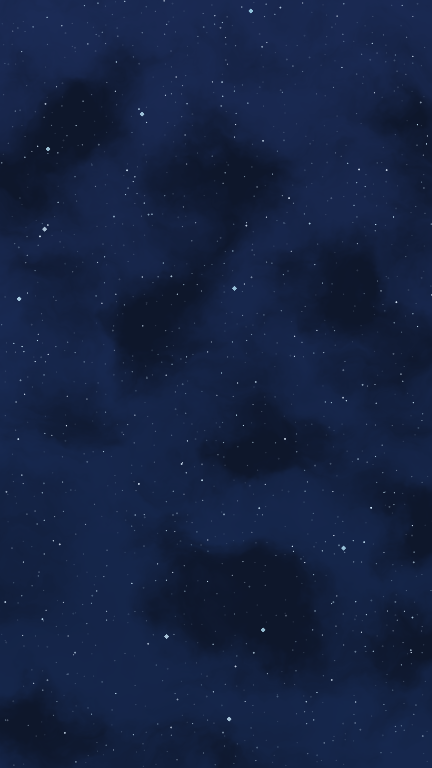
A WebGL 1 fragment shader for this texture:

```glsl
precision highp float;
uniform vec2 u_resolution;

const vec3 DUST_BLUE = vec3(0.054, 0.089, 0.170);
const vec3 LOW_SKY = vec3(0.092, 0.168, 0.332);
const vec3 HIGH_SKY = vec3(0.110, 0.176, 0.352);
const vec3 WHITE_STAR = vec3(0.90, 0.94, 1.00);
const vec3 CYAN_STAR = vec3(0.55, 0.88, 0.98);

float hash(vec2 p) {
  return fract(sin(dot(p, vec2(127.1, 311.7))) * 43758.55);
}

float noise(vec2 p) {
  vec2 cell = floor(p);
  vec2 f = fract(p);
  f = f * f * (3.0 - 2.0 * f);
  float low = mix(hash(cell), hash(cell + vec2(1.0, 0.0)), f.x);
  float high = mix(hash(cell + vec2(0.0, 1.0)), hash(cell + 1.0), f.x);
  return mix(low, high, f.y);
}

float fbm(vec2 p) {
  float sum = 0.0;
  float amplitude = 0.5;
  for (int i = 0; i < 6; i++) {
    sum += amplitude * noise(p);
    p = mat2(1.6, 1.2, -1.2, 1.6) * p + 7.3;
    amplitude *= 0.52;
  }
  return sum;
}

// Soft band of dust running from a to b
float lane(vec2 p, vec2 a, vec2 b, float radius) {
  vec2 along = b - a;
  float t = clamp(dot(p - a, along) / dot(along, along), 0.0, 1.0);
  return 1.0 - smoothstep(0.0, radius, length(p - a - along * t));
}

float dustLanes(vec2 p) {
  float d = lane(p, vec2(0.06, 0.79), vec2(0.15, 0.85), 0.14);
  d = max(d, lane(p, vec2(0.31, 0.78), vec2(0.18, 0.58), 0.12));
  d = max(d, lane(p, vec2(0.56, 0.82), vec2(0.54, 0.66), 0.10));
  d = max(d, 0.8 * lane(p, vec2(0.41, 0.65), vec2(0.49, 0.55), 0.09));
  d = max(d, lane(p, vec2(0.36, 0.43), vec2(0.56, 0.33), 0.10));
  d = max(d, lane(p, vec2(0.25, 0.22), vec2(0.56, 0.12), 0.11));
  d = max(d, lane(p, vec2(0.00, 0.08), vec2(0.12, 0.01), 0.09));
  return max(d, 0.7 * lane(p, vec2(0.06, 0.63), vec2(0.07, 0.47), 0.11));
}

vec3 nebula(vec2 p) {
  vec2 warp = vec2(fbm(p * 9.0 + 3.1), fbm(p * 9.0 + 19.7)) - 0.5;
  vec2 q = p + 0.15 * warp;
  float wisps = fbm(q * vec2(9.0, 13.0) + 41.0) - 0.5;
  float dust = smoothstep(0.26, 1.02, 0.36 + 0.45 * dustLanes(q) + 0.95 * wisps);
  float broad = fbm(p * 4.0 + 11.0) - 0.5;
  float light = 0.84 + 0.40 * broad - 0.85 * dust - 0.12 * (1.0 - p.y);
  vec3 sky = mix(LOW_SKY, HIGH_SKY, smoothstep(0.2, 0.9, p.y));
  return mix(DUST_BLUE, sky, clamp(light, 0.0, 1.1));
}

// One jittered star per grid cell; diamond turns round discs into lozenges
vec4 stars(vec2 p, float size, float share, float radius, float diamond, float seed) {
  float halfPixel = 0.5 / u_resolution.y;
  vec2 cell = floor(p / size);
  vec2 key = cell + seed;
  vec2 centre = 0.16 + 0.68 * vec2(hash(key + 3.7), hash(key + 8.3));
  vec2 d = abs(p - (cell + centre) * size);
  float reach = mix(length(d), d.x + d.y, diamond);
  float disc = 1.0 - smoothstep(radius - halfPixel, radius + halfPixel, reach);
  float power = hash(key + 15.1);
  float strength = mix(mix(0.12, 1.0, power * power * power), 0.95, diamond);
  vec3 tint = mix(WHITE_STAR, CYAN_STAR, hash(key + 21.9) * (0.35 + 0.4 * diamond));
  return vec4(tint, disc * strength * step(hash(key), share));
}

vec3 addStars(vec3 color, vec4 star) {
  return mix(color, star.rgb, star.a);
}

void main() {
  vec2 p = gl_FragCoord.xy / u_resolution.y;
  vec3 color = nebula(p);

  // Faint, middling and bright stars
  color = addStars(color, stars(p, 0.0130, 0.36, 0.0008, 0.0, 5.0));
  color = addStars(color, stars(p, 0.0350, 0.42, 0.0012, 0.0, 57.0));
  color = addStars(color, stars(p, 0.1300, 0.24, 0.0032, 0.8, 93.0));

  gl_FragColor = vec4(color, 1.0);
}
```
